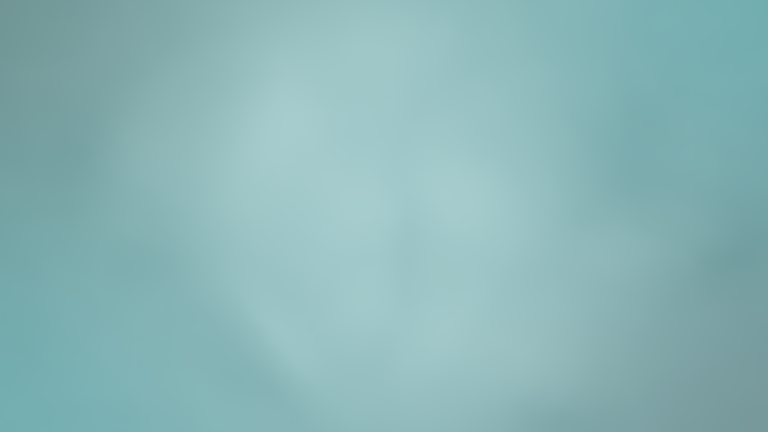
Give the GLSL for this background, as a WebGL 1 fragment shader.

```glsl
precision highp float;

uniform vec2 u_resolution;

const vec3 SLATE_TOP = vec3(0.42, 0.56, 0.56);
const vec3 SLATE_LOW = vec3(0.45, 0.58, 0.59);
const vec3 TEAL_TOP = vec3(0.43, 0.67, 0.68);
const vec3 TEAL_LOW = vec3(0.43, 0.67, 0.68);
const vec3 MIST = vec3(0.63, 0.785, 0.79);
const vec3 MIST_TINT = vec3(1.0, 0.80, 0.76);

// Rotated, layered sines give soft irregular variation around zero.
float layeredSines(vec2 p, float frequency) {
  float total = 0.0;
  float weight = 0.5;
  mat2 turn = mat2(0.8, 0.6, -0.6, 0.8);
  for (int i = 0; i < 5; i++) {
    vec2 q = p * frequency;
    total += weight * sin(q.x + 1.3 * sin(q.y * 0.8 + float(i)))
                    * cos(q.y + 1.1 * sin(q.x * 0.7));
    p = turn * p + vec2(0.37, 0.19);
    frequency *= 1.9;
    weight *= 0.5;
  }
  return total;
}

// Elliptical soft cloud, tilted by an angle in radians.
float puff(vec2 p, vec2 center, vec2 radius, float angle) {
  float c = cos(angle);
  float s = sin(angle);
  vec2 d = p - center;
  vec2 q = vec2(c * d.x + s * d.y, c * d.y - s * d.x) / radius;
  return exp(-dot(q, q));
}

vec3 cornerBlend(vec2 uv) {
  vec2 t = smoothstep(0.0, 1.0, uv);
  vec3 low = mix(TEAL_LOW, SLATE_LOW, t.x);
  vec3 top = mix(SLATE_TOP, TEAL_TOP, t.x);
  return mix(low, top, t.y);
}

float centralMist(vec2 uv) {
  vec2 q = (uv - vec2(0.49, 0.54)) * 2.0;
  return exp(-1.9 * q.x * q.x - 0.4 * q.y * q.y);
}

float brightClouds(vec2 p) {
  float light = 0.050 * puff(p, vec2(0.62, 0.71), vec2(0.14, 0.23), -0.35);
  light += 0.030 * puff(p, vec2(0.88, 0.91), vec2(0.14, 0.11), 0.3);
  light += 0.034 * puff(p, vec2(1.11, 0.53), vec2(0.17, 0.10), -0.4);
  light += 0.018 * puff(p, vec2(0.83, 0.51), vec2(0.11, 0.11), 0.0);
  light += 0.024 * puff(p, vec2(0.84, 0.30), vec2(0.09, 0.08), 0.0);
  light += 0.032 * puff(p, vec2(1.03, 0.25), vec2(0.18, 0.07), 0.85);
  light += 0.036 * puff(p, vec2(0.64, 0.24), vec2(0.20, 0.06), -0.85);
  light += 0.040 * puff(p, vec2(1.22, 0.17), vec2(0.22, 0.14), 0.2);
  light += 0.030 * puff(p, vec2(1.42, 0.42), vec2(0.13, 0.08), 0.5);
  light += 0.022 * puff(p, vec2(0.34, 0.65), vec2(0.10, 0.15), -0.3);
  return light;
}

float dimHollows(vec2 p) {
  float shade = 0.025 * puff(p, vec2(0.21, 0.64), vec2(0.10, 0.11), 0.2);
  shade += 0.035 * puff(p, vec2(0.58, 0.13), vec2(0.20, 0.10), -0.6);
  shade += 0.025 * puff(p, vec2(0.42, 0.37), vec2(0.20, 0.09), -0.2);
  shade += 0.030 * puff(p, vec2(1.45, 0.69), vec2(0.12, 0.22), -0.2);
  shade += 0.028 * puff(p, vec2(1.71, 0.40), vec2(0.12, 0.09), 0.5);
  shade += 0.030 * puff(p, vec2(1.30, 0.02), vec2(0.14, 0.06), 0.0);
  shade += 0.020 * puff(p, vec2(0.94, 0.46), vec2(0.05, 0.15), 0.0);
  return shade;
}

void main() {
  vec2 uv = gl_FragCoord.xy / u_resolution;
  vec2 p = gl_FragCoord.xy / u_resolution.y;
  p.x += (16.0 / 9.0 - u_resolution.x / u_resolution.y) * uv.x;

  // Ripple the cloud outlines slightly.
  vec2 warp = vec2(layeredSines(p, 9.0), layeredSines(p + 3.7, 9.0));
  vec2 cloudPoint = p + 0.025 * warp;

  vec3 color = mix(cornerBlend(uv), MIST, centralMist(uv));
  float relief = brightClouds(cloudPoint) - dimHollows(cloudPoint);
  relief += 0.009 * layeredSines(p + 0.04 * warp, 14.0);
  color += MIST_TINT * relief;

  gl_FragColor = vec4(clamp(color, 0.0, 1.0), 1.0);
}
```
